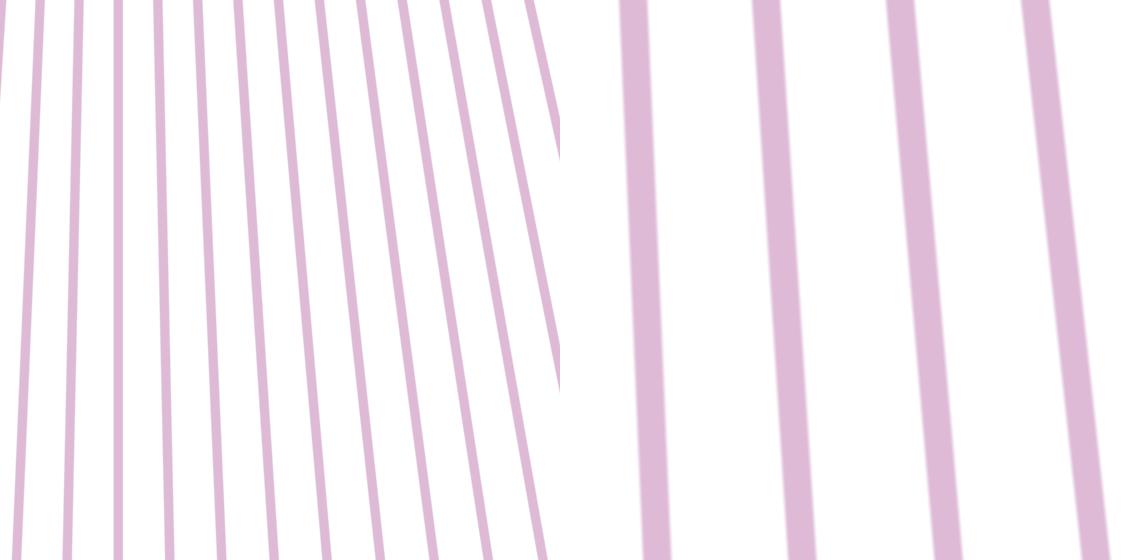
Left: the whole. Right: its middle third, enlarged.
Reproduce this pattern procedurally as a WebGL 2 fragment shader.

```glsl
#version 300 es
precision highp float;
// Draws a fan of thin mauve rays on white, spreading from a point far above the canvas.

uniform vec2 u_resolution;
out vec4 fragColor;

const vec3 PAPER = vec3(1.0);
const vec3 MAUVE = vec3(0.87, 0.73, 0.84);

const vec2 APEX = vec2(0.2112, 4.293);   // where all rays meet
const float SLOPE_STEP = 0.02135;        // slope gained from one ray to the next
const float SPREAD = 0.0043;             // widening of the steps to the right
const float RAY_WIDTH = 0.0168;
const float EDGE_SOFTNESS = 0.0017;

// Slope (sideways run per unit of depth) of a ray by its index.
float raySlope(float index, float slopeStep, float spread) {
    return slopeStep * index * (1.0 + spread * index);
}

// Inverse of raySlope: fractional ray index for a slope.
float rayIndex(float slope, float slopeStep, float spread) {
    float root = sqrt(max(1.0 + 4.0 * spread * slope / slopeStep, 0.0));
    return (root - 1.0) / (2.0 * spread);
}

// Perpendicular distance to the nearest ray of the fan.
float fanDistance(vec2 point, vec2 apex, float slopeStep, float spread) {
    float run = point.x - apex.x;
    float depth = apex.y - point.y;
    float nearest = round(rayIndex(run / depth, slopeStep, spread));
    float slope = raySlope(nearest, slopeStep, spread);
    return abs(run - slope * depth) / sqrt(1.0 + slope * slope);
}

// Coverage of a soft-edged stroke.
float stroke(float dist, float width, float softness) {
    return 1.0 - smoothstep(-softness, softness, dist - 0.5 * width);
}

void main() {
    vec2 uv = gl_FragCoord.xy / u_resolution;
    float pixel = 1.0 / min(u_resolution.x, u_resolution.y);

    float dist = fanDistance(uv, APEX, SLOPE_STEP, SPREAD);
    float ray = stroke(dist, RAY_WIDTH, max(EDGE_SOFTNESS, 0.75 * pixel));

    fragColor = vec4(mix(PAPER, MAUVE, ray), 1.0);
}
```
